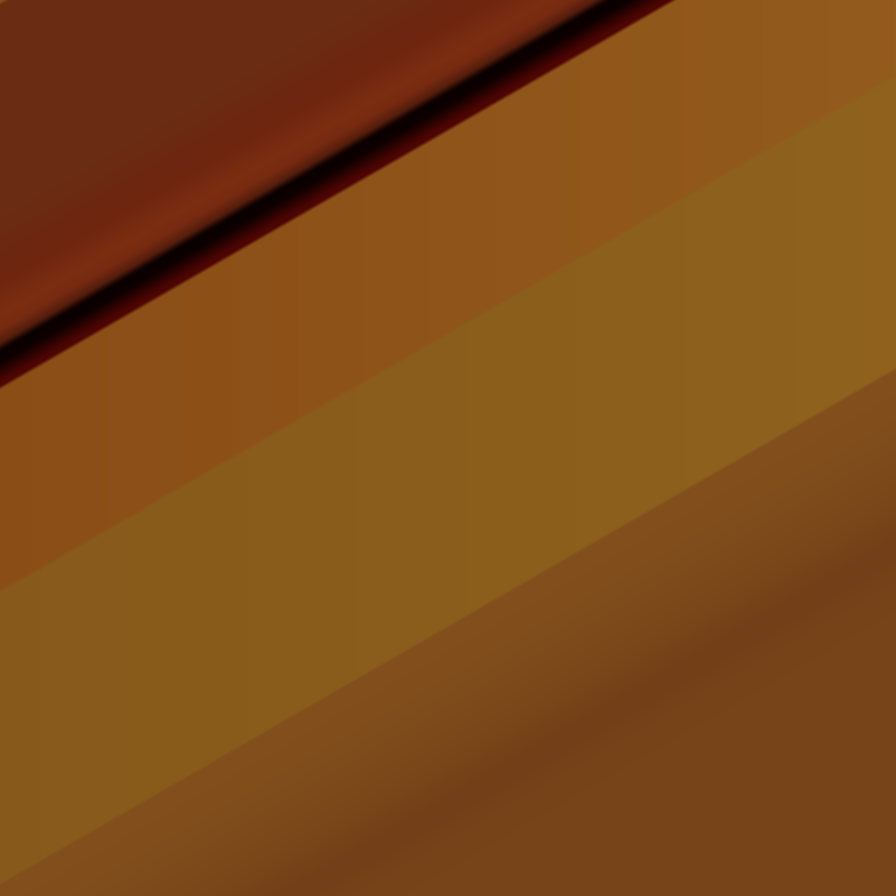
This background is drawn by a three.js fragment shader. Its source:

```glsl
// Diagonal folded bands of amber, olive and rust with a dark groove near the top left.
varying vec2 vUv;

// Soft step centred on an edge.
float edge(float center, float halfWidth, float value) {
  return smoothstep(center - halfWidth, center + halfWidth, value);
}

// Bell-shaped ridge around a center line.
float ridge(float center, float width, float value) {
  float d = (value - center) / width;
  return exp(-d * d);
}

void main() {
  // Height above the shared slope of all bands; constant along each edge.
  float height = vUv.y - 0.5755 * vUv.x;

  // Lower brown fold with a soft crease
  vec3 brown = mix(vec3(0.465, 0.265, 0.098), vec3(0.505, 0.305, 0.108),
                   smoothstep(-0.20, 0.0, height));
  brown -= vec3(0.020, 0.018, 0.006) * ridge(-0.187, 0.035, height);

  // Olive and orange bands, warming gently to the right
  vec3 olive = mix(vec3(0.530, 0.350, 0.105), vec3(0.560, 0.382, 0.115), vUv.x);
  vec3 orange = mix(vec3(0.540, 0.302, 0.085), vec3(0.575, 0.355, 0.112), vUv.x);

  // Groove fading from deep red to black
  vec3 groove = mix(vec3(0.310, 0.020, 0.008), vec3(0.045, 0.0, 0.0),
                    smoothstep(0.568, 0.600, height));

  // Rust fold with a lit rim above the groove
  vec3 rust = mix(vec3(0.430, 0.145, 0.060), vec3(0.415, 0.175, 0.075),
                  smoothstep(0.68, 0.78, height));
  rust += vec3(0.050, 0.030, 0.005) * ridge(0.648, 0.024, height);
  rust *= mix(0.72, 1.0, smoothstep(0.612, 0.634, height));

  // Stack the bands from bottom to top
  vec3 color = mix(brown, olive, edge(0.013, 0.003, height));
  color = mix(color, orange, edge(0.340, 0.004, height));
  color = mix(color, groove, edge(0.567, 0.003, height));
  color = mix(color, rust, edge(0.613, 0.006, height));

  // Small amber tip in the upper left corner
  color = mix(color, vec3(0.50, 0.32, 0.13), edge(0.996, 0.003, height));

  gl_FragColor = vec4(color, 1.0);
}
```
